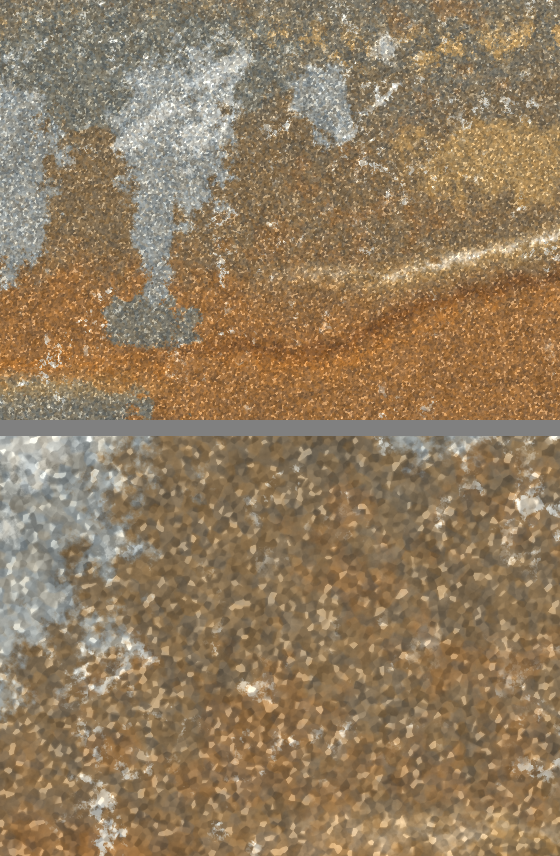
Top: the whole. Bottom: its middle third, enlarged.
Reproduce this texture procedurally as a Shadertoy shader.

```glsl
vec3 hash3(vec2 p) {
    vec3 q = fract(p.xyx * vec3(0.1031, 0.1030, 0.0973));
    q += dot(q, q.yxz + 33.33);
    return fract((q.xxy + q.yzz) * q.zyx);
}

// Smooth cellular noise: random cell values blended by distance
float cells(vec2 p) {
    vec2 base = floor(p);
    float total = 0.0, weights = 1e-5;
    for (int j = -1; j <= 1; j++)
    for (int i = -1; i <= 1; i++) {
        vec2 cell = base + vec2(i, j);
        vec3 rnd = hash3(cell + 50.0);
        vec2 d = cell + rnd.xy - p;
        float w = exp(-9.0 * dot(d, d));
        total += w * rnd.z;
        weights += w;
    }
    return total / weights;
}

float layers(vec2 p) {
    float sum = 0.0, amp = 0.4;
    for (int i = 0; i < 5; i++) {
        sum += amp * (cells(p) - 0.5);
        p = mat2(1.6, 1.2, -1.2, 1.6) * p + 7.3;
        amp *= 0.68;
    }
    return sum;
}

// Positive inside an ellipse, zero on its rim
float blob(vec2 p, vec2 center, vec2 radius) {
    return 1.0 - length((p - center) / radius);
}

float streak(vec2 p, vec2 a, vec2 b, float width) {
    vec2 d = b - a;
    float t = clamp(dot(p - a, d) / dot(d, d), 0.0, 1.0);
    return 1.0 - length(p - a - d * t) / width;
}

float band(float d, float width) {
    return exp(-d * d / (width * width));
}

void mainImage(out vec4 fragColor, in vec2 fragCoord) {
    vec2 p = fragCoord / iResolution.y;
    vec3 brown = vec3(0.51, 0.43, 0.32);
    vec3 rust = vec3(0.60, 0.43, 0.26);
    vec3 darkRust = vec3(0.46, 0.30, 0.17);
    vec3 ochre = vec3(0.71, 0.58, 0.38);
    vec3 slate = vec3(0.47, 0.47, 0.43);
    vec3 silver = vec3(0.60, 0.61, 0.59);
    vec3 chalk = vec3(0.79, 0.79, 0.76);

    float broad = layers(p * 5.0);
    float rough = layers(p * 22.0 + 9.0);
    float fine = layers(p * 48.0 + 31.0);
    vec2 q = p + 0.05 * vec2(broad, rough);

    // Brown field, olive towards the top, rust below
    vec3 col = mix(brown, slate, 0.65 * smoothstep(0.55, 0.95, p.y + 0.5 * broad));
    float low = smoothstep(0.43, 0.22, p.y + 0.25 * broad + 0.1 * rough);
    col = mix(col, rust, low);
    col = mix(col, rust, 0.5 * smoothstep(0.05, 0.3, broad + 0.5 * rough));

    // Ochre crust along the top and at the right
    float top = band(q.y - 0.91 - 0.03 * sin(5.0 * p.x), 0.055);
    col = mix(col, ochre, top * smoothstep(-0.08, 0.2, rough + 0.6 * fine));
    float crust = blob(p, vec2(1.23, 0.62), vec2(0.24, 0.09)) + 2.0 * broad + rough;
    col = mix(col, ochre, 0.75 * smoothstep(-0.2, 0.35, crust));

    // Bare metal patches
    float dull = blob(p, vec2(0.27, 0.83), vec2(0.38, 0.15));
    dull = max(dull, blob(p, vec2(0.35, 0.24), vec2(0.11, 0.07)));
    dull = max(dull, blob(p, vec2(0.12, 0.02), vec2(0.22, 0.07)));
    float bare = blob(p, vec2(0.01, 0.59), vec2(0.13, 0.27));
    bare = max(bare, blob(p, vec2(0.42, 0.68), vec2(0.15, 0.20)));
    bare = max(bare, blob(p, vec2(0.37, 0.46), vec2(0.05, 0.22)));
    bare = max(bare, blob(p, vec2(0.77, 0.75), vec2(0.075, 0.10)));
    col = mix(col, slate, 0.9 * smoothstep(-0.12, 0.15, dull + broad + 1.2 * rough));
    float metal = smoothstep(-0.1, 0.18, bare + 0.6 * broad + 0.9 * rough + 0.4 * fine);
    col = mix(col, silver + 0.2 * broad, 0.95 * metal);

    // Pale scratches
    float scrape = streak(q, vec2(0.28, 0.65), vec2(0.58, 0.87), 0.025);
    scrape = max(scrape, streak(q, vec2(0.45, 0.66), vec2(0.54, 0.74), 0.045));
    scrape = max(scrape, streak(q, vec2(0.84, 0.68), vec2(0.94, 0.79), 0.012));
    scrape = max(scrape, blob(q, vec2(0.92, 0.88), vec2(0.035, 0.045)));
    col = mix(col, chalk, 0.75 * smoothstep(-0.1, 0.6, scrape + 2.0 * rough + fine));

    // Rust seams and the bright ridge
    float seam = q.y - 0.165 - 0.18 * smoothstep(0.65, 1.35, p.x) - 0.012 * sin(14.0 * p.x);
    col = mix(col, darkRust, 0.65 * band(seam, 0.022) * smoothstep(0.2, 0.7, p.x));
    col = mix(col, vec3(0.70, 0.46, 0.22), 0.6 * band(seam + 0.03, 0.03) * smoothstep(-0.15, 0.2, rough));
    col = mix(col, ochre, 0.6 * band(q.y - 0.08, 0.03) * smoothstep(0.5, 0.1, p.x));
    float ridge = q.y - 0.35 - 0.1 * smoothstep(0.9, 1.4, p.x) - 0.008 * sin(19.0 * p.x);
    float reach = smoothstep(0.55, 1.05, p.x);
    col = mix(col, ochre, 0.7 * reach * band(ridge + 0.01, 0.03));
    col = mix(col, vec3(0.88, 0.81, 0.70), reach * band(ridge, 0.011) * smoothstep(-0.3, 0.1, rough));

    // Clustered white flecks
    float cluster = smoothstep(-0.02, 0.22, layers(p * 6.0 + 70.0));
    col = mix(col, chalk, 0.8 * cluster * smoothstep(0.12, 0.28, fine + 0.3 * rough));

    // Sharp slanted grain with tint and glints
    vec2 g = mat2(0.8, 0.6, -0.6, 0.8) * p * vec2(1.0, 1.15);
    float grain = cells(g * vec2(230.0, 170.0)) - 0.5;
    float tint = cells(g * 120.0 + 40.0) - 0.5;
    col *= 1.0 + 0.38 * grain + 0.3 * fine;
    col += tint * vec3(0.07, 0.02, -0.04);
    col += 0.16 * smoothstep(0.3, 0.45, grain) * vec3(1.0, 0.95, 0.85);
    fragColor = vec4(clamp(col, 0.0, 1.0), 1.0);
}
```
